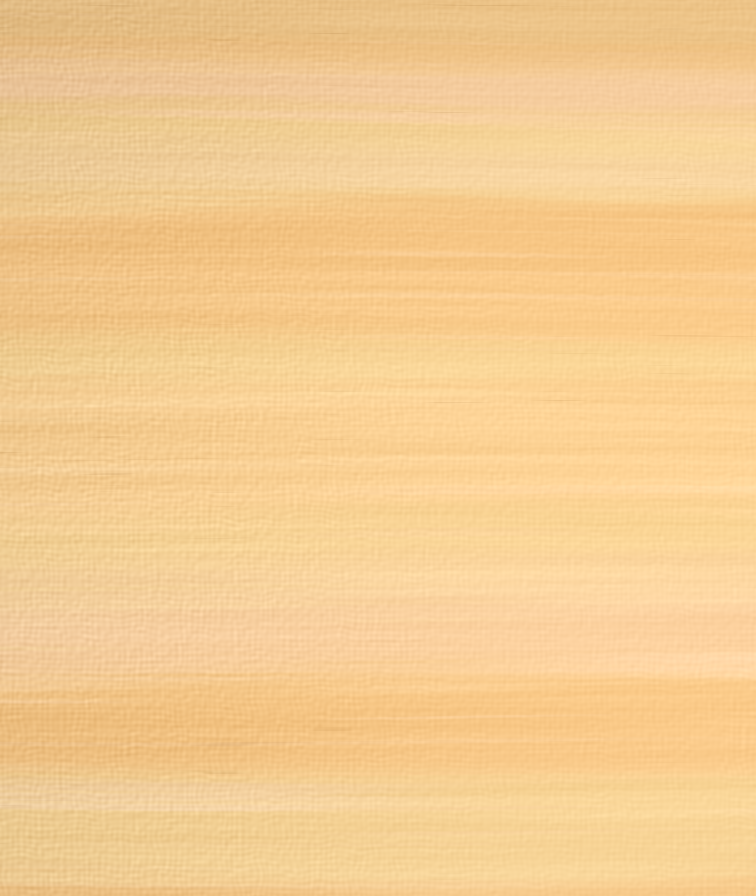
Give the GLSL for this texture, as a Shadertoy shader.

```glsl
float hash(vec2 p) {
    vec3 q = fract(p.xyx * vec3(0.1031, 0.1030, 0.0973));
    q += dot(q, q.yzx + 33.33);
    return fract((q.x + q.y) * q.z);
}

float noise(vec2 p) {
    vec2 i = floor(p), f = fract(p);
    f = f * f * (3.0 - 2.0 * f);
    return mix(mix(hash(i), hash(i + vec2(1, 0)), f.x),
               mix(hash(i + vec2(0, 1)), hash(i + vec2(1, 1)), f.x), f.y);
}

// Soft horizontal band with a separate edge width
float band(float y, float low, float high, float soft) {
    return smoothstep(low - soft, low + soft, y) * (1.0 - smoothstep(high - soft, high + soft, y));
}

// Brush hairs: noise drawn out along x, centred on zero
float streaks(vec2 p) {
    float sum = 0.0, weight = 0.4;
    vec2 scale = vec2(1.1, 38.0);
    for (int i = 0; i < 4; i++) {
        sum += weight * (noise(p * scale + float(i) * 17.3) - 0.5);
        scale *= vec2(1.6, 1.9);
        weight *= 0.95;
    }
    return sum;
}

// Canvas threads with uneven spacing, lit from one side
float weave(vec2 p) {
    vec2 thread = p * 155.0 + 0.8 * vec2(noise(p * 45.0), noise(p * 45.0 + 31.0));
    float lines = sin(6.2832 * thread.x) * 0.6 + sin(6.2832 * thread.y) * 0.7;
    float relief = noise(p * 210.0) - noise(p * 210.0 + vec2(0.6, -0.7));
    return lines * (0.4 + 0.7 * noise(p * 60.0 + 9.0)) + 1.5 * relief;
}

vec3 paintBands(vec2 p, float hair) {
    vec3 orange = vec3(0.968, 0.776, 0.518);
    vec3 yellow = vec3(0.972, 0.842, 0.595);
    vec3 pink = vec3(0.985, 0.822, 0.645);
    vec3 cream = vec3(0.98, 0.842, 0.648);

    // Strokes bend a little and fray at their edges
    float y = p.y + 0.012 * (noise(p * vec2(1.6, 5.0)) - 0.5) + 0.045 * hair;
    vec3 color = vec3(0.985, 0.822, 0.582);
    color = mix(color, vec3(0.955, 0.79, 0.548), band(y, 0.94, 1.2, 0.025));
    color = mix(color, orange, 0.6 * band(y, 0.925, 0.945, 0.012));
    color = mix(color, pink, 0.85 * band(y, 0.87, 0.925, 0.02));
    color = mix(color, yellow, 0.75 * band(y, 0.77, 0.87, 0.022));
    color = mix(color, cream, 0.7 * band(y, 0.785, 0.835, 0.02));
    color = mix(color, orange, 0.9 * band(y, 0.69, 0.766, 0.018));
    color = mix(color, orange, 0.6 * band(y, 0.615, 0.70, 0.02));
    color = mix(color, yellow, 0.75 * band(y, 0.575, 0.612, 0.02));
    color = mix(color, yellow, 0.65 * band(y, 0.37, 0.43, 0.025));
    color = mix(color, cream, 0.7 * band(y, 0.30, 0.375, 0.025));
    color = mix(color, pink, 0.75 * band(y, 0.25, 0.325, 0.025));
    color = mix(color, orange, 0.9 * band(y, 0.145, 0.24, 0.02));
    color = mix(color, yellow, 0.7 * band(y, 0.025, 0.135, 0.02));
    color = mix(color, cream, band(y, 0.108, 0.124, 0.007) * (1.0 - smoothstep(0.25, 0.6, p.x)));
    color = mix(color, orange, 0.5 * band(y, -0.2, 0.012, 0.02));

    // Thin pale and pink strokes laid over the bands
    float wisp = smoothstep(0.68, 0.95, noise(p * vec2(2.0, 150.0) + 5.0));
    float tint = noise(p * vec2(1.5, 14.0) + 60.0);
    return mix(color, mix(yellow, pink, tint) + 0.01, 0.45 * wisp);
}

void mainImage(out vec4 fragColor, in vec2 fragCoord) {
    vec2 uv = fragCoord / iResolution.xy;
    vec2 p = fragCoord / iResolution.y;
    vec2 stroke = p + vec2(0.0, 0.004 * sin(p.x * 4.0 + p.y * 5.0));
    float hair = streaks(stroke);
    vec3 color = paintBands(stroke, hair);

    // Hair grooves fade the blue most
    color += hair * vec3(0.035, 0.055, 0.08);
    float scratch = smoothstep(0.87, 1.0, noise(stroke * vec2(8.0, 320.0) + 80.0));
    scratch *= smoothstep(0.5, 0.8, noise(p * vec2(4.0, 12.0) + 22.0));
    color -= scratch * vec3(0.05, 0.055, 0.055);

    // Weave shows most on the left
    float depth = mix(0.023, 0.011, smoothstep(0.1, 0.75, uv.x));
    color += weave(p) * depth * vec3(0.8, 1.0, 1.15);

    // Light falls off towards the left and the top
    float shade = 0.055 * pow(1.0 - uv.x, 2.0) + 0.04 * smoothstep(0.65, 1.0, uv.y);
    shade += 0.02 * smoothstep(0.25, 0.0, uv.y);
    color *= 1.012 - shade;
    fragColor = vec4(clamp(color, 0.0, 1.0), 1.0);
}
```
